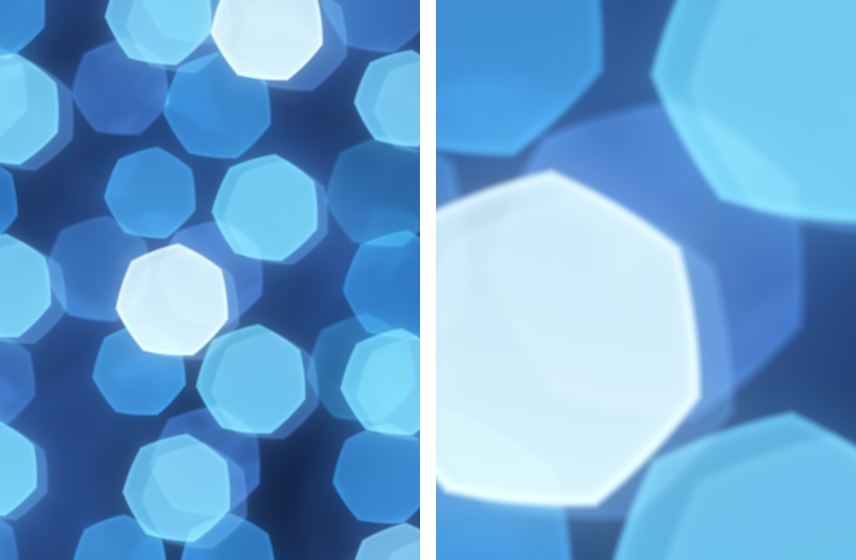
Left: the whole. Right: its middle third, enlarged.
Give the GLSL for this background, as a WebGL 2 fragment shader.

```glsl
#version 300 es
precision highp float;
// Overlapping seven-sided bokeh lights in blue over a dark, hazy navy ground.

uniform vec2 u_resolution;
out vec4 fragColor;

const float TAU = 6.2831853;

float hash(float n) {
    return fract(sin(n * 12.9898) * 43758.547);
}

// Smooth haze from domain-warped sines, 0 to 1
float haze(vec2 p) {
    float sum = 0.0, weight = 0.5;
    for (int i = 0; i < 4; i++) {
        p += 0.35 * sin(p.yx * 1.7 + vec2(0.6, 2.1));
        sum += weight * sin(p.x + 1.3) * sin(p.y + 0.4);
        p = mat2(1.3, 1.1, -1.1, 1.3) * p + 1.9;
        weight *= 0.5;
    }
    return clamp(0.5 + 0.75 * sum, 0.0, 1.0);
}

// Signed distance to a heptagon with slightly bowed sides
float aperture(vec2 q, float radius, float turn) {
    float sector = TAU / 7.0;
    float a = mod(atan(q.y, q.x) - turn, sector) - 0.5 * sector;
    return length(q) * mix(cos(a), 1.0, 0.3) - radius * 0.93;
}

vec3 screenBlend(vec3 base, vec3 light) {
    return 1.0 - (1.0 - base) * (1.0 - clamp(light, 0.0, 1.0));
}

// Light through one aperture: body, thin bright rim and outer glow
float lightAmount(float d, float soft, float wisps) {
    float body = 0.93 + 0.14 * wisps + 0.12 * exp(-abs(d + 0.006) / 0.004);
    float glow = 0.2 * exp(-max(d, 0.0) / 0.028);
    return mix(glow, body, smoothstep(soft, -soft, d));
}

void main() {
    vec2 p = gl_FragCoord.xy / u_resolution.x;
    float height = u_resolution.y / u_resolution.x;

    // Hazy ground, darkest low in the middle and high on the right
    float mist = haze(p * vec2(5.0, 4.2));
    float shade = exp(-9.0 * dot(p - vec2(0.52, 0.12), p - vec2(0.52, 0.12)))
                + 0.7 * exp(-14.0 * dot(p - vec2(0.7, 1.05), p - vec2(0.7, 1.05)));
    float level = clamp(0.1 + 0.85 * mist - 0.4 * shade, 0.0, 1.0);
    vec3 color = mix(vec3(0.075, 0.145, 0.285), vec3(0.19, 0.35, 0.64), level);

    float wisps = smoothstep(0.45, 0.9, haze(p * vec2(13.0, 17.0) + 4.0));

    // Lights from dim to white, spread evenly and drawn together into columns
    for (int i = 0; i < 32; i++) {
        float n = float(i);
        vec2 spread = fract(n * vec2(0.75488, 0.56984) + vec2(0.0, 0.8));
        vec2 center = spread * vec2(1.2, height + 0.2) - 0.1;
        center.x -= 0.06 * sin(2.0 * TAU * (center.x + 0.05));
        center += 0.05 * (vec2(hash(n + 3.1), hash(n + 8.7)) - 0.5);

        float radius = mix(0.112, 0.138, hash(n + 1.7));
        float turn = 1.45 + 0.15 * (hash(n + 5.3) - 0.5);
        float vary = hash(n + 2.9);
        float soft = 0.004;

        vec3 tint;
        float texture_ = 0.3;
        if (i < 11) {
            tint = mix(vec3(0.04, 0.24, 0.39), vec3(0.13, 0.24, 0.52), vary);
            soft = 0.006;
            texture_ = 2.2;
        } else if (i < 20) {
            tint = mix(vec3(0.07, 0.33, 0.62), vec3(0.13, 0.43, 0.72), vary);
            texture_ = 1.2;
        } else if (i < 30) {
            tint = mix(vec3(0.27, 0.67, 0.87), vec3(0.38, 0.65, 0.86), vary);
        } else {
            tint = vec3(0.8, 0.92, 0.98);
            radius = 0.138;
        }

        // Faint displaced echo behind the brighter lights
        if (i >= 20) {
            vec2 shift = vec2(0.045, -0.02) * (0.5 + vary);
            float echo = aperture(p - center - shift, radius * 0.98, turn);
            color = screenBlend(color, vec3(0.13, 0.25, 0.46) * lightAmount(echo, 0.005, 0.0));
        }

        vec2 q = p - center;
        float d = aperture(q, radius, turn);
        float slope = 1.0 - 0.07 * q.y / radius;
        color = screenBlend(color, tint * slope * lightAmount(d, soft, wisps * texture_));
    }

    fragColor = vec4(color, 1.0);
}
```
